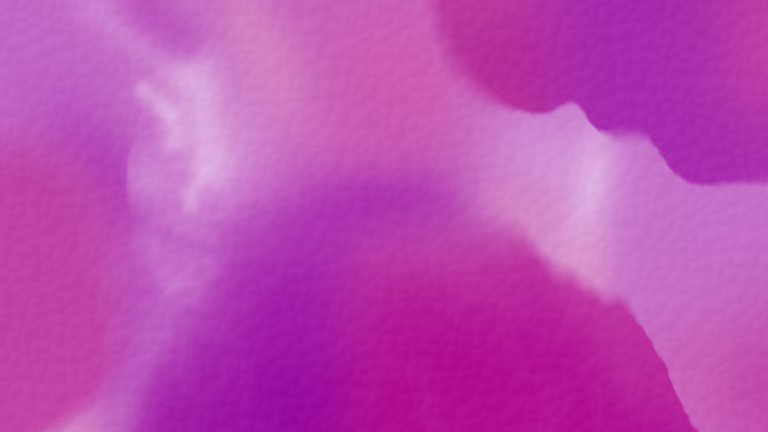
Give the GLSL for this background, as a Shadertoy shader.

```glsl
const vec3 LAVENDER = vec3(0.76, 0.40, 0.77);
const vec3 MIST = vec3(0.89, 0.73, 0.90);
const vec3 BLUSH = vec3(0.86, 0.57, 0.77);
const vec3 PINK = vec3(0.80, 0.36, 0.69);
const vec3 ROSE = vec3(0.75, 0.25, 0.64);
const vec3 MAGENTA = vec3(0.69, 0.05, 0.57);
const vec3 ORCHID = vec3(0.67, 0.18, 0.69);
const vec3 VIOLET = vec3(0.58, 0.01, 0.61);

// Soft elliptical spot, its first radius lying along the given angle
float glow(vec2 p, vec2 center, vec2 radius, float angle) {
    vec2 d = p - center;
    float c = cos(angle), s = sin(angle);
    vec2 q = vec2(c * d.x + s * d.y, c * d.y - s * d.x) / radius;
    return exp(-dot(q, q));
}

// Soft stroke between two points
float stroke(vec2 p, vec2 a, vec2 b, float width) {
    vec2 d = b - a;
    float t = clamp(dot(p - a, d) / dot(d, d), 0.0, 1.0);
    float r = length(p - a - d * t) / width;
    return exp(-r * r);
}

// Layered sines, each octave turned and bent by the one before it
vec2 ripple(vec2 p) {
    vec2 sum = vec2(0.0);
    float amp = 0.5;
    for (int i = 0; i < 5; i++) {
        p = mat2(1.4, 1.1, -1.1, 1.4) * p;
        sum += amp * sin(p.yx + sum.yx * 2.2 + float(i) * 1.7);
        amp *= 0.6;
    }
    return sum;
}

// Cellular noise: distance to the nearest scattered point
float cells(vec2 p) {
    float nearest = 2.0;
    for (int k = 0; k < 9; k++) {
        vec2 id = floor(p) + vec2(k % 3, k / 3) - 1.0;
        vec2 h = fract(sin(vec2(dot(id, vec2(127.1, 311.7)), dot(id, vec2(269.5, 183.3)))) * 4375.5);
        nearest = min(nearest, length(id + h - p));
    }
    return nearest;
}

// Lower rim of the dark cloud at upper right
float cloudRim(float x) {
    return 0.73 + 0.4 * exp(-(x - 0.97) / 0.07)
        + 0.025 * exp(-pow((x - 1.32) / 0.045, 2.0))
        - 0.04 * smoothstep(1.33, 1.41, x) - 0.115 * smoothstep(1.47, 1.6, x);
}

// Upper rim of the magenta mound at lower right
float moundRim(float x) {
    return 0.45 - 0.09 * smoothstep(1.2, 1.31, x) - 0.05 * smoothstep(1.31, 1.41, x)
        - 0.2 * smoothstep(1.43, 1.58, x) - 1.6 * max(x - 1.54, 0.0);
}

void mainImage(out vec4 fragColor, in vec2 fragCoord) {
    vec2 uv = fragCoord / iResolution.y;
    uv.x += 0.5 * (16.0 / 9.0 - iResolution.x / iResolution.y);
    vec2 bend = ripple(uv * 5.0);
    vec2 p = uv + 0.02 * bend;
    vec2 fine = uv + 0.009 * ripple(uv * 16.0);

    // Lavender ground and the pink fields along the top
    vec3 col = LAVENDER;
    col = mix(col, ORCHID, 0.6 * glow(p, vec2(0.25, 0.58), vec2(0.25, 0.10), -0.9));
    col = mix(col, PINK, glow(p, vec2(0.93, 0.80), vec2(0.34, 0.38), 0.4));
    col = mix(col, BLUSH, 0.6 * glow(p, vec2(0.60, 0.90), vec2(0.23, 0.08), -1.1));

    // Violet depth through the middle and bottom
    col = mix(col, ORCHID, 0.8 * glow(p, vec2(0.86, 0.52), vec2(0.34, 0.09), 0.15));
    col = mix(col, ORCHID, glow(p, vec2(0.66, 0.31), vec2(0.32, 0.26), 0.4));
    col = mix(col, VIOLET, 0.9 * glow(p, vec2(0.70, 0.02), vec2(0.36, 0.29), 0.0));
    col = mix(col, VIOLET, 0.5 * glow(p, vec2(0.42, 0.05), vec2(0.13, 0.17), 0.0));

    // Rose field at left, crisper along its lower side
    float fieldRadius = length((p - vec2(-0.06, 0.37)) / vec2(0.41, 0.40));
    float fieldSoftness = mix(0.14, 0.55, smoothstep(0.1, 0.42, p.y));
    col = mix(col, BLUSH, 0.7 * glow(p, vec2(0.16, 0.0), vec2(0.15, 0.09), 0.5));
    col = mix(col, ROSE, 0.92 * smoothstep(1.06, 1.06 - fieldSoftness, fieldRadius));

    // Pale plume with torn wisps
    col = mix(col, LAVENDER, 0.65 * glow(p, vec2(0.42, 0.42), vec2(0.11, 0.21), -0.2));
    col = mix(col, MIST, 0.45 * glow(p, vec2(0.53, 0.68), vec2(0.14, 0.18), 0.4));
    col = mix(col, MIST, 0.65 * stroke(p, vec2(0.45, 0.82), vec2(0.49, 0.64), 0.055));
    col = mix(col, MIST, 0.28 * stroke(p, vec2(0.22, 1.0), vec2(0.43, 0.80), 0.045));
    col = mix(col, ORCHID, 0.3 * stroke(p, vec2(0.33, 1.0), vec2(0.43, 0.88), 0.045));
    col = mix(col, MIST, 0.6 * stroke(fine, vec2(0.33, 0.79), vec2(0.39, 0.74), 0.023));
    col = mix(col, MIST, 0.55 * stroke(fine, vec2(0.39, 0.74), vec2(0.40, 0.67), 0.029));
    col = mix(col, MIST, 0.55 * stroke(fine, vec2(0.44, 0.54), vec2(0.48, 0.60), 0.022));
    float lobeEdge = 0.28 + 2.5 * pow(fine.y - 0.57, 2.0);
    float lobe = smoothstep(0.0, 0.015, fine.x - lobeEdge);
    col = mix(col, MIST, 0.4 * lobe * glow(p, vec2(0.33, 0.57), vec2(0.09, 0.065), -0.5));
    col = mix(col, MIST, 0.2 * stroke(fine, vec2(0.34, 0.44), vec2(0.41, 0.34), 0.035));
    col = mix(col, LAVENDER, 0.5 * stroke(p, vec2(0.27, 0.0), vec2(0.36, 0.24), 0.04));

    // Thin veils running through the plume
    float veil = pow(1.0 - min(abs(ripple(uv * vec2(7.0, 5.0) + 2.0).x), 1.0), 4.0);
    col = mix(col, MIST, 0.22 * veil * glow(uv, vec2(0.43, 0.52), vec2(0.17, 0.36), 0.0));

    // Pale opening at right
    float opening = smoothstep(1.02, 1.32, p.x + 0.2 * (p.y - 0.5));
    col = mix(col, LAVENDER + vec3(0.01, 0.03, 0.01), opening);
    col = mix(col, MIST, 0.42 * glow(p, vec2(1.26, 0.62), vec2(0.18, 0.13), -0.4));
    col = mix(col, BLUSH, 0.65 * glow(p, vec2(1.23, 0.48), vec2(0.18, 0.08), -0.6));
    col = mix(col, MIST, 0.75 * glow(p, vec2(1.36, 0.56), vec2(0.18, 0.065), 1.35));
    col = mix(col, BLUSH, 0.6 * glow(p, vec2(1.34, 0.38), vec2(0.09, 0.06), 1.4));
    col = mix(col, PINK + 0.01, 0.7 * glow(p, vec2(1.62, 0.10), vec2(0.16, 0.2), 0.0));
    col = mix(col, ROSE, 0.75 * glow(p, vec2(1.78, 0.08), vec2(0.12, 0.2), 0.0));

    // Dark cloud at upper right, softer where it thins
    vec3 cloud = mix(ROSE - 0.02, ORCHID - 0.01, smoothstep(1.12, 1.42, p.x));
    cloud = mix(cloud, MAGENTA, 0.3 * glow(p, vec2(1.16, 0.84), vec2(0.13, 0.12), 0.0));
    cloud = mix(cloud, ROSE, 0.9 * glow(p, vec2(1.78, 0.92), vec2(0.13, 0.22), 0.2));
    float cloudSoftness = mix(0.12, 0.009, smoothstep(0.98, 1.22, uv.x));
    cloudSoftness += 0.02 * smoothstep(0.0, 0.6, bend.x);
    float cloudDepth = fine.y - cloudRim(fine.x);
    col = mix(col, cloud, smoothstep(-cloudSoftness, cloudSoftness, cloudDepth));

    // Magenta mound, rosier near its rim and dissolving toward the left
    float moundDepth = moundRim(fine.x) - fine.y;
    vec3 mound = mix(MAGENTA, ROSE, 0.7 * smoothstep(0.12, 0.46, p.y));
    mound = mix(mound, ROSE, 0.6 * glow(p, vec2(1.46, 0.17), vec2(0.18, 0.08), -1.1));
    mound = mix(mound, PINK, 0.2 * smoothstep(0.14, 0.0, moundDepth) + 0.1 * veil);
    float moundSoftness = mix(0.13, 0.01, smoothstep(0.95, 1.4, uv.x));
    moundSoftness += 0.02 * smoothstep(0.0, 0.6, bend.y);
    float moundMask = smoothstep(-moundSoftness, moundSoftness, moundDepth);
    col = mix(col, mound, moundMask * smoothstep(0.68, 0.95, p.x + 0.12 * (0.3 - p.y)));

    // Embossed paper grain over faint mottling
    vec2 grain = fine * 34.0;
    float relief = cells(grain + vec2(-0.2, 0.25)) - cells(grain);
    col += 0.008 * bend.y + 0.035 * relief;
    fragColor = vec4(clamp(col, 0.0, 1.0), 1.0);
}
```
